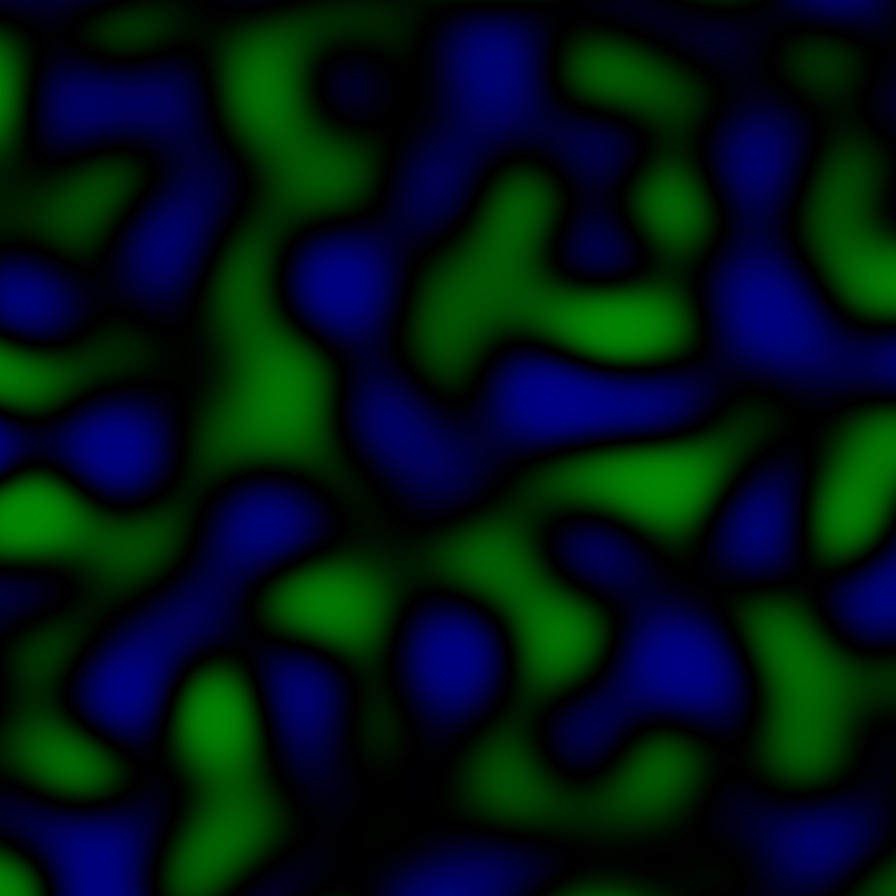
Write a WebGL 2 fragment shader that draws this texture.

```glsl
#version 300 es
precision highp float;

uniform vec2 u_resolution;
out vec4 fragColor;

const float PI = 3.14159265;
const float GOLDEN = 0.618034;
const int WAVE_COUNT = 55;

float hash(float seed) {
    return fract(sin(seed * 12.9898 + 4.137) * 43758.547);
}

// Plane waves of even directions and random phases, scaled to unit variance
float waveField(vec2 p, float minFrequency, float maxFrequency) {
    float sum = 0.0;
    for (int i = 0; i < WAVE_COUNT; i++) {
        float id = float(i);
        float angle = PI * (id + hash(id)) / float(WAVE_COUNT);
        float frequency = mix(minFrequency, maxFrequency, fract(id * GOLDEN));
        float phase = hash(id + 103.0);
        vec2 direction = vec2(cos(angle), sin(angle));
        sum += sin(2.0 * PI * (frequency * dot(p, direction) + phase));
    }
    return sum * sqrt(2.0 / float(WAVE_COUNT));
}

// Brightness of one side of the field: dark at the border, levelling off at the core
float glow(float height, float coreHeight) {
    float t = clamp(height / coreHeight, 0.0, 1.0);
    return pow(sin(0.5 * PI * t), 1.25);
}

void main() {
    vec2 p = gl_FragCoord.xy / min(u_resolution.x, u_resolution.y);
    vec2 flattened = p * vec2(0.95, 1.05);
    float field = waveField(flattened, 2.8, 7.4);

    // Crests glow green, troughs glow blue, the zero line stays black
    vec3 green = vec3(0.0, 0.51, 0.0) * glow(field, 2.85);
    vec3 blue = vec3(0.0, 0.0, 0.51) * glow(-field, 2.85);
    fragColor = vec4(green + blue, 1.0);
}
```
